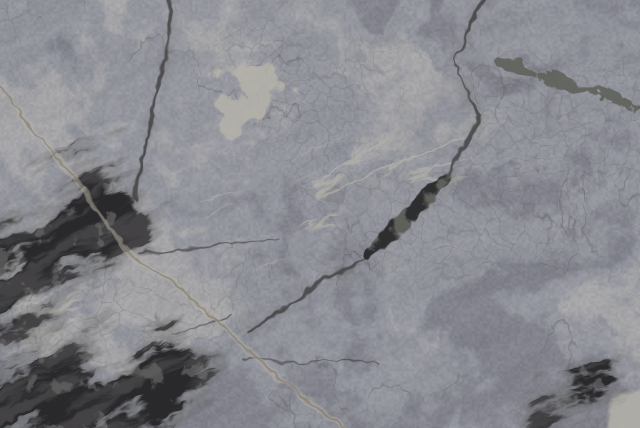
Write a WebGL 1 fragment shader that draws this texture.

```glsl
precision highp float;
// Blue-grey marble slab: cloudy fbm ground with Voronoi crackle and pale streaks,
// charcoal masses on the left, and dark or ochre veins made from noise-warped
// segments whose width varies along their length.
uniform vec2 u_resolution;

const vec3 SLATE = vec3(0.505, 0.51, 0.545);
const vec3 BLUE_GREY = vec3(0.575, 0.582, 0.615);
const vec3 PALE = vec3(0.645, 0.645, 0.655);
const vec3 CREAM = vec3(0.71, 0.70, 0.665);
const vec3 OCHRE = vec3(0.52, 0.48, 0.41);
const vec3 MOSS = vec3(0.36, 0.37, 0.34);
const vec3 ASH = vec3(0.40, 0.40, 0.40);
const vec3 CHARCOAL = vec3(0.265, 0.26, 0.265);
const vec3 INK = vec3(0.16, 0.16, 0.17);
const float CRACKLE_SCALE = 24.0;
const float WARP = 0.045;
const float GRAIN = 0.05;
const vec2 FLOW = vec2(0.91, 0.415);

float hash(vec2 p) {
  vec3 q = fract(p.xyx * vec3(0.1031, 0.103, 0.0973));
  q += dot(q, q.yzx + 33.33);
  return fract((q.x + q.y) * q.z);
}

float noise(vec2 p) {
  vec2 i = floor(p), f = fract(p);
  f = f * f * (3.0 - 2.0 * f);
  return mix(mix(hash(i), hash(i + vec2(1, 0)), f.x),
             mix(hash(i + vec2(0, 1)), hash(i + vec2(1, 1)), f.x), f.y);
}

float fbm(vec2 p) {
  float sum = 0.0, amp = 0.516;
  for (int k = 0; k < 5; k++) {
    sum += amp * noise(p);
    p = mat2(1.6, 1.2, -1.2, 1.6) * p + 17.3;
    amp *= 0.5;
  }
  return sum;
}

// Distance to the nearest border between Voronoi cells.
float crackle(vec2 p) {
  vec2 cell = floor(p);
  float near1 = 9.0, near2 = 9.0;
  for (int y = -1; y <= 1; y++)
    for (int x = -1; x <= 1; x++) {
      vec2 c = cell + vec2(x, y);
      float d = length(c + vec2(hash(c + 40.0), hash(c + 91.0)) - p);
      near2 = min(near2, max(near1, d));
      near1 = min(near1, d);
    }
  return near2 - near1;
}

float segment(vec2 p, vec2 a, vec2 b) {
  vec2 ab = b - a;
  return length(p - a - ab * clamp(dot(p - a, ab) / dot(ab, ab), 0.0, 1.0));
}

// Coverage of a stroke at distance d with half width w.
float stroke(float d, float w) {
  float soft = 0.0012 + 0.6 / u_resolution.y;
  return 1.0 - smoothstep(w - soft, w + soft, d);
}

float ridge(float n, float w) { return 1.0 - smoothstep(0.0, w, abs(n - 0.5)); }

void main() {
  vec2 p = gl_FragCoord.xy / u_resolution.y;
  vec2 warp = vec2(fbm(p * 7.0 + 3.0), fbm(p * 7.0 + 51.0)) - 0.5;
  vec2 w = p + WARP * warp + 0.008 * (vec2(noise(p * 70.0), noise(p * 70.0 + 9.0)) - 0.5);
  vec2 flow = vec2(dot(w, FLOW), dot(w, vec2(-FLOW.y, FLOW.x)));
  float streak = fbm(flow * vec2(6.0, 34.0));
  float rough = fbm(p * 30.0 + 7.0);

  // Cloudy ground with soft pale bands.
  float bands = 0.12 * exp(-9.0 * segment(w, vec2(1.28, 0.62), vec2(1.45, 0.2)))
              + 0.14 * exp(-9.0 * segment(w, vec2(0.0, 0.8), vec2(0.5, 0.25)))
              + 0.10 * exp(-9.0 * segment(w, vec2(0.97, 0.85), vec2(0.72, 0.5)));
  float tone = fbm(p * 3.2 + 1.6 * warp) + bands - 0.03 + 0.22 * (rough - 0.5);
  vec3 col = mix(SLATE, BLUE_GREY, smoothstep(0.30, 0.46, tone));
  col = mix(col, PALE, smoothstep(0.52, 0.68, tone));
  col += GRAIN * (streak - 0.5) + GRAIN * (noise(p * 170.0) - 0.5);

  // Fine crackle and wandering hairlines.
  float patchy = smoothstep(0.38, 0.65, fbm(p * 4.0 + 23.0));
  float cells = 1.0 - smoothstep(0.0, 0.11, crackle(w * CRACKLE_SCALE + 2.0 * warp));
  float hair = ridge(fbm(w * vec2(7.0, 4.0) + 60.0), 0.012) * smoothstep(0.45, 0.65, noise(p * 9.0));
  col = mix(col, ASH, 0.26 * cells * patchy + 0.42 * hair);

  // Cream streaks along the flow, and cream islands.
  float belt = 1.0 - smoothstep(0.06, 0.2, segment(p, vec2(0.0, 0.24), vec2(1.0, 0.62)));
  float wisps = ridge(fbm(flow * vec2(3.0, 15.0) + 31.0), 0.035) * smoothstep(0.4, 0.7, noise(p * 8.0 + 5.0));
  float jag = 0.28 * (fbm(p * 11.0 + 12.0) - 0.5) + 0.06 * (rough - 0.5);
  float island = 0.055 - segment(p, vec2(0.53, 0.85), vec2(0.6, 0.77)) + jag;
  island = max(island, 0.09 - length(p - vec2(1.5, 0.0)) + 0.3 * jag);
  col = mix(col, CREAM, max(0.75 * belt * wisps, 0.85 * smoothstep(-0.004, 0.016, island)));

  // Charcoal masses, torn along the flow.
  float tear = 0.26 * (streak - 0.5) + 0.22 * (fbm(p * 8.0 + 80.0) - 0.5);
  float mass = 0.105 - segment(p, vec2(-0.06, 0.34), vec2(0.23, 0.49));
  mass = max(mass, 0.095 - segment(p, vec2(-0.06, 0.06), vec2(0.37, 0.10)));
  mass = max(mass, 0.025 - segment(p, vec2(1.30, 0.02), vec2(1.40, 0.10))) + tear;
  vec3 coal = mix(INK, CHARCOAL, smoothstep(0.46, 0.66, streak));
  coal = mix(coal, ASH, 0.7 * smoothstep(0.60, 0.72, rough));
  col = mix(col, ASH, 0.4 * smoothstep(-0.06, 0.0, mass));
  col = mix(col, coal, smoothstep(-0.008, 0.03, mass));

  // Long veins: thin dark ones, one swelling seam, moss and ochre.
  float swell = 0.25 + 1.5 * noise(p * 22.0 + 4.0);
  float thin = min(segment(w, vec2(0.41, 1.02), vec2(0.365, 0.80)), segment(w, vec2(0.365, 0.80), vec2(0.325, 0.53)));
  thin = min(thin, segment(w, vec2(1.15, 1.02), vec2(1.06, 0.86)));
  thin = min(thin, segment(w, vec2(1.06, 0.86), vec2(1.11, 0.73)));
  thin = min(thin, segment(w, vec2(1.11, 0.73), vec2(1.055, 0.58)));
  thin = min(thin, segment(w, vec2(0.87, 0.42), vec2(0.58, 0.23)));
  float faint = min(segment(w, vec2(0.33, 0.415), vec2(0.65, 0.43)), segment(w, vec2(0.39, 0.22), vec2(0.53, 0.265)));
  faint = min(faint, segment(w, vec2(0.58, 0.165), vec2(0.87, 0.15)));
  float seam = segment(w, vec2(1.05, 0.57), vec2(0.85, 0.41));
  float moss = segment(w, vec2(1.17, 0.855), vec2(1.50, 0.745));
  float gold = min(segment(w, vec2(0.0, 0.80), vec2(0.30, 0.42)), segment(w, vec2(0.30, 0.42), vec2(0.82, -0.01)));
  vec3 seamColor = mix(INK, MOSS, smoothstep(0.45, 0.65, rough));
  col = mix(col, ASH, 0.35 * exp(-70.0 * min(seam, thin)) * smoothstep(0.4, 0.6, rough));
  col = mix(col, MOSS, 0.85 * stroke(moss, 0.013 * swell * smoothstep(0.3, 0.6, rough)));
  col = mix(col, CHARCOAL, 0.85 * stroke(thin, 0.0035 * swell));
  col = mix(col, CHARCOAL, 0.7 * stroke(faint, 0.002 * swell));
  col = mix(col, seamColor, 0.95 * stroke(seam, 0.006 + 0.009 * swell));
  col = mix(col, CREAM, 0.45 * stroke(gold, 0.006 * swell));
  col = mix(col, OCHRE, 0.8 * stroke(gold, 0.0018));

  gl_FragColor = vec4(col, 1.0);
}
```
